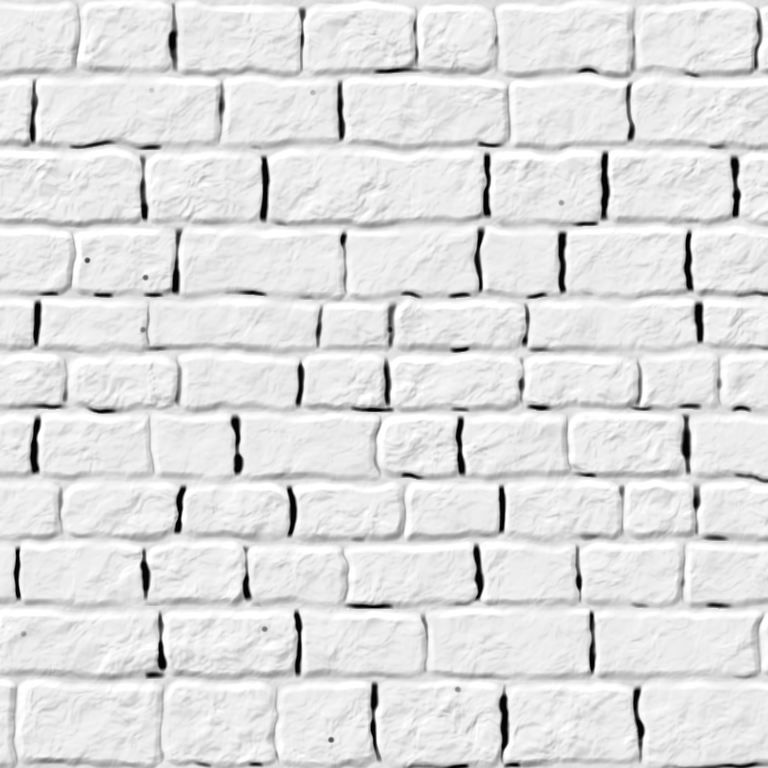
Give the GLSL for this texture map, as a Shadertoy shader.

```glsl
const int COURSES = 11;
const float courseEdge[12] = float[](0.0, 0.116, 0.210, 0.296, 0.375, 0.464,
                                     0.542, 0.612, 0.706, 0.807, 0.901, 1.0);
const float bricksIn[11] = float[](6., 5., 7., 7., 7., 7., 6., 6., 5., 5., 7.);
const float firstJoint[11] = float[](0.022, -0.01, 0.023, 0.078, 0.049, 0.086,
                                     0.048, 0.094, 0.189, 0.042, 0.10);

struct Brick {
    float dist;       // signed distance to the brick outline
    float side;       // distance to the nearest upright joint
    float above;      // height above the joint below
    float below;      // depth under the joint above
    float seed;
    float jointSeed;
};

float hash(vec2 p) {
    vec3 q = fract(p.xyx * vec3(0.1031, 0.1030, 0.0973));
    q += dot(q, q.yzx + 33.33);
    return fract((q.x + q.y) * q.z);
}

float noise(vec2 p) {
    vec2 i = floor(p), f = fract(p);
    f = f * f * f * (f * (f * 6.0 - 15.0) + 10.0);
    return mix(mix(hash(i), hash(i + vec2(1, 0)), f.x),
               mix(hash(i + vec2(0, 1)), hash(i + vec2(1, 1)), f.x), f.y);
}

// Lumpy stone grain, slightly drawn out along a rising diagonal
float grain(vec2 p) {
    p += 0.012 * (vec2(noise(p * 38.0 + 7.0), noise(p * 35.0 + 70.0)) - 0.5);
    p = mat2(0.8, -0.6, 0.6, 0.8) * p * vec2(42.0, 54.0);
    float sum = 0.0, amp = 0.55;
    for (int i = 0; i < 3; i++) {
        sum += amp * noise(p + float(i) * 17.3);
        p = mat2(1.75, 0.9, -0.9, 1.75) * p;
        amp *= 0.53;
    }
    return sum;
}

// Upright joint j of a course, shifted to give uneven brick lengths
float jointAt(int row, float j) {
    float n = bricksIn[row], k = mod(j, n);
    float shift = (hash(vec2(k + 3.0, float(row) * 7.0 + 5.0)) - 0.5) * 0.46;
    return (j + shift * step(0.5, k)) / n;
}

Brick findBrick(vec2 p) {
    // Uneven outlines
    p += 0.008 * (vec2(noise(p * 24.0), noise(p * 21.0 + 40.0)) - 0.5);
    p += 0.004 * (vec2(noise(p * 60.0 + 13.0), noise(p * 55.0 + 90.0)) - 0.5);

    int row = 0;
    for (int i = 1; i < COURSES; i++) if (p.y > courseEdge[i]) row = i;
    float x = fract(p.x - firstJoint[row]);
    float n = bricksIn[row], j = floor(x * n);
    if (x < jointAt(row, j)) j -= 1.0;
    else if (x >= jointAt(row, j + 1.0)) j += 1.0;

    vec2 lo = vec2(jointAt(row, j), courseEdge[row]);
    vec2 hi = vec2(jointAt(row, j + 1.0), courseEdge[row + 1]);
    float seed = hash(vec2(mod(j, n) + 11.0, float(row) + 2.0));
    float radius = mix(0.007, 0.02, seed * seed);
    vec2 q = abs(vec2(x, p.y) - 0.5 * (lo + hi)) - 0.5 * (hi - lo)
           + vec2(0.004, 0.006) + radius;
    float dist = length(max(q, 0.0)) + min(max(q.x, q.y), 0.0) - radius;

    float nearest = x - lo.x < hi.x - x ? j : j + 1.0;
    float jointSeed = hash(vec2(mod(nearest, n) + 31.0, float(row) + 19.0));
    return Brick(dist, abs(x - jointAt(row, nearest)), p.y - lo.y, hi.y - p.y,
                 seed, jointSeed);
}

float relief(vec2 p, float edgeDepth) {
    Brick b = findBrick(p);
    float body = smoothstep(0.005, -0.007, b.dist);
    float rough = mix(0.6, 1.0, b.seed) * mix(0.5, 1.4, noise(p * 19.0 + 33.0));
    return body * edgeDepth + grain(p) * mix(0.3, rough, body);
}

void mainImage(out vec4 fragColor, in vec2 fragCoord) {
    vec2 p = fragCoord / iResolution.xy;
    Brick b = findBrick(p);

    // Light from the upper left, with softened highlights
    float edgeDepth = mix(0.1, 1.0, noise(p * vec2(22.0, 30.0) + 60.0));
    float slope = relief(p, edgeDepth) - relief(p + vec2(-0.0018, 0.0028), edgeDepth);
    float shade = mix(0.88, 0.925, smoothstep(0.005, -0.004, b.dist)) + 0.72 * slope;
    shade += 0.04 * (noise(p * 30.0 + 5.0) - 0.5);
    shade = min(shade, 0.92 + 0.45 * (shade - 0.92));

    // Broken upright joints, from faint hairline to black gap
    float wear = noise(vec2(p.y * 58.0, b.jointSeed * 90.0));
    float gap = 0.001 + 0.0042 * smoothstep(0.3, 0.9, b.jointSeed * 0.5 + wear * 0.55);
    float ends = smoothstep(0.003, 0.014, min(b.above, b.below));
    float crack = smoothstep(gap + 0.002, gap * 0.3, b.side) * ends;
    shade -= crack * mix(0.12, 0.95, smoothstep(0.3, 0.85, b.jointSeed * 0.65 + wear * 0.45));

    // Occasional hollow beneath a brick
    float hollow = smoothstep(0.7, 0.95, noise(p * vec2(30.0, 15.0) + 80.0));
    shade -= hollow * smoothstep(0.005, 0.0, abs(b.above - 0.0035)) * 0.7;

    // Few round pits
    vec2 cell = floor(p * 13.0);
    vec2 centre = 0.25 + 0.5 * vec2(hash(cell + 51.0), hash(cell + 83.0));
    float pit = smoothstep(0.07, 0.02, length(fract(p * 13.0) - centre));
    shade -= 0.6 * pit * smoothstep(0.88, 1.0, hash(cell + 17.0));

    fragColor = vec4(vec3(clamp(shade, 0.02, 1.0)), 1.0);
}
```
